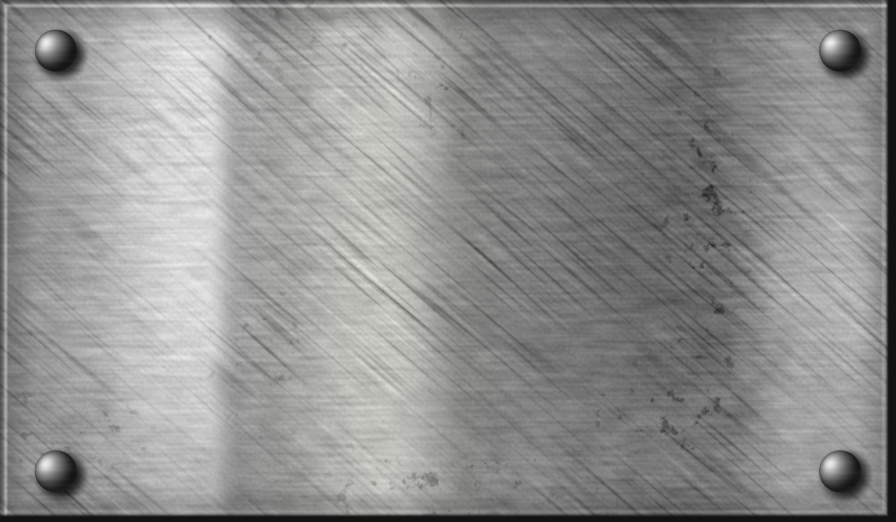
Reproduce this texture procedurally as a WebGL 1 fragment shader.

```glsl
precision highp float;
// A brushed steel plate with a bevelled rim and a rivet in each corner.
// Broad tone ramps give the sheen; stretched gradient noise adds brushing and
// diagonal scratches, and clustered fractal noise adds stains and pits.

uniform vec2 u_resolution;

const vec2 RIVET_INSET = vec2(0.107, 0.097);
const float RIVET_RADIUS = 0.040;
const vec2 SCRATCH_DIR = vec2(0.755, -0.656);
const float BRUSH_STRENGTH = 0.085;
const float SCRATCH_STRENGTH = 0.15;
const float STAIN_STRENGTH = 0.11;
const float PIT_STRENGTH = 0.22;
const vec3 WARM_TINT = vec3(1.0, 1.0, 0.972);

vec2 gradientAt(vec2 cell) {
  vec2 h = vec2(dot(cell, vec2(127.1, 311.7)), dot(cell, vec2(269.5, 183.3)));
  return fract(sin(h) * 43758.5) * 2.0 - 1.0;
}

float gradientNoise(vec2 p) {
  vec2 i = floor(p), f = fract(p);
  vec2 w = f * f * f * (f * (f * 6.0 - 15.0) + 10.0);
  float a = dot(gradientAt(i), f);
  float b = dot(gradientAt(i + vec2(1, 0)), f - vec2(1, 0));
  float c = dot(gradientAt(i + vec2(0, 1)), f - vec2(0, 1));
  float d = dot(gradientAt(i + vec2(1, 1)), f - vec2(1, 1));
  return 1.5 * mix(mix(a, b, w.x), mix(c, d, w.x), w.y);
}

float fbm(vec2 p) {
  float sum = 0.0, gain = 0.55;
  for (int i = 0; i < 4; i++) {
    sum += gain * gradientNoise(p);
    p = mat2(1.6, 1.2, -1.2, 1.6) * p + 7.3;
    gain *= 0.55;
  }
  return sum;
}

// Soft elliptical spot, 1 at its centre
float spot(vec2 p, vec2 centre, vec2 size) {
  vec2 d = (p - centre) / size;
  return exp(-dot(d, d));
}

// Vertical bands of reflected light
float sheen(vec2 uv, float warp) {
  float x = uv.x + warp;
  float t = mix(0.58, 0.82, smoothstep(0.04, 0.21, x));
  t = mix(t, 0.62, smoothstep(0.232, 0.268, x));
  t = mix(t, 0.73, smoothstep(0.31, 0.41, x));
  t = mix(t, 0.48, smoothstep(0.43, 0.54, x));
  t = mix(t, 0.385, smoothstep(0.53, 0.73, x));
  t = mix(t, 0.56, smoothstep(0.78, 0.90, x));
  t += 0.11 * spot(uv, vec2(0.94, 0.42), vec2(0.09, 0.25));
  t -= 0.13 * spot(uv, vec2(0.20, 0.05), vec2(0.13, 0.20));
  t += 0.07 * spot(uv, vec2(0.70, 0.04), vec2(0.17, 0.22));
  t += 0.05 * spot(uv, vec2(0.62, 0.96), vec2(0.16, 0.24));
  return t;
}

float brushing(vec2 p) {
  return 0.6 * gradientNoise(p * vec2(9.0, 135.0))
       + 0.5 * gradientNoise(p * vec2(22.0, 72.0) + 31.0)
       + 0.3 * gradientNoise(p * vec2(3.0, 40.0) + 11.0);
}

float scratches(vec2 p) {
  vec2 q = vec2(dot(p, SCRATCH_DIR), dot(p, vec2(-SCRATCH_DIR.y, SCRATCH_DIR.x)));
  float fine = gradientNoise(q * vec2(5.0, 125.0) + 3.7);
  float coarse = gradientNoise(q * vec2(2.5, 68.0) + 19.0);
  return smoothstep(0.05, 0.65, fine) + 0.7 * smoothstep(0.15, 0.7, coarse)
       - 0.5 * smoothstep(0.1, 0.7, -fine);
}

// Where corrosion gathers
float wear(vec2 uv) {
  float w = 0.9 * spot(uv, vec2(0.79, 0.58), vec2(0.055, 0.30));
  w += 0.8 * spot(uv, vec2(0.48, 0.07), vec2(0.15, 0.10));
  w += 0.7 * spot(uv, vec2(0.74, 0.20), vec2(0.09, 0.12));
  w += 0.6 * spot(uv, vec2(0.49, 0.82), vec2(0.04, 0.12));
  w += 0.6 * spot(uv, vec2(0.30, 0.32), vec2(0.07, 0.14));
  w += 0.6 * spot(uv, vec2(0.08, 0.18), vec2(0.13, 0.12));
  return w + 0.6 * spot(uv, vec2(0.30, 0.94), vec2(0.18, 0.10));
}

void main() {
  vec2 p = gl_FragCoord.xy / u_resolution.y;
  vec2 uv = gl_FragCoord.xy / u_resolution;
  vec2 size = vec2(u_resolution.x / u_resolution.y, 1.0);
  float px = 1.0 / u_resolution.y;

  // Plate surface
  float cloud = fbm(p * 5.0);
  float brush = brushing(p);
  float damage = wear(uv);
  float tone = sheen(uv, 0.018 * cloud + 0.010 * brush);
  float polished = spot(uv, vec2(0.20, 0.55), vec2(0.07, 0.40));
  float scratchMask = smoothstep(-0.4, 0.4, gradientNoise(p * 3.1 + 5.0));
  scratchMask = (0.35 + 0.65 * scratchMask) * (1.0 - 0.75 * polished);
  tone += BRUSH_STRENGTH * brush;
  tone -= SCRATCH_STRENGTH * scratchMask * scratches(p) * (0.35 + tone);
  tone += STAIN_STRENGTH * fbm(p * 13.0 + 2.0) * (0.35 + 0.65 * min(damage, 1.0));
  float pits = smoothstep(0.18, 0.48, fbm(p * 31.0 + 9.0) + 0.28 * damage - 0.15);
  tone -= PIT_STRENGTH * pits * min(damage, 1.0);
  tone += 0.03 * gradientNoise(p * 145.0) + 0.025;

  // Rim: worn border, lit left and top, dark right and bottom
  vec2 far = size - p;
  float edge = min(min(p.x, far.x), min(p.y, far.y));
  tone *= mix(0.76, 1.0, smoothstep(0.0, 0.085, edge + 0.015 * cloud));
  float lit = min(p.x, far.y);
  tone += 0.20 * (1.0 - smoothstep(0.0, 0.004 + px, abs(lit - 0.011)));
  tone *= mix(0.72, 1.0, smoothstep(0.0, 0.008, lit));
  float shade = min(far.x - 0.004, p.y);
  tone += 0.08 * (1.0 - smoothstep(0.0, 0.004 + px, abs(shade - 0.020)));
  tone = mix(0.07, tone, smoothstep(0.009, 0.017, shade));

  // Rivets: cast shadow, then a dome lit from the upper left
  vec2 centre = mix(RIVET_INSET, size - RIVET_INSET, step(0.5 * size, p));
  vec2 q = (p - centre) / RIVET_RADIUS;
  float shadow = 1.0 - smoothstep(0.72, 1.45, length(q - vec2(0.24, -0.20)));
  tone *= 1.0 - 0.75 * shadow;
  float r = length(q);
  vec3 normal = vec3(q, sqrt(max(0.0, 1.0 - r * r)));
  float light = max(dot(normal, normalize(vec3(-0.48, 0.36, 0.80))), 0.0);
  float dome = 0.10 + 0.58 * light * light + 0.24 * pow(light, 12.0);
  dome += 0.05 * brush;
  float cover = 1.0 - smoothstep(-0.7, 0.7, (r - 1.0) * RIVET_RADIUS / px);
  tone = mix(tone, dome, cover);

  vec3 tint = mix(vec3(1.0), WARM_TINT, spot(uv, vec2(0.42, 0.45), vec2(0.10, 0.8)));
  gl_FragColor = vec4(clamp(tone, 0.03, 0.97) * tint, 1.0);
}
```
